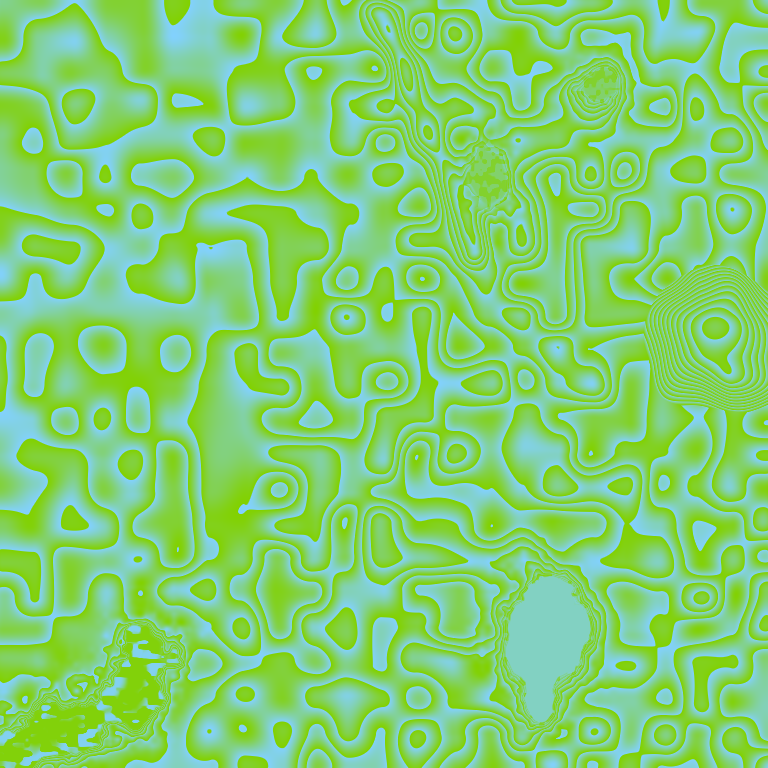
This background is drawn by a three.js fragment shader. Its source:

```glsl
// Sawtooth contour bands of a noisy height field, green to sky blue, with a mound, a ridge and flat pools.
#define CELLS 22.0        // noise cells across the canvas
#define RELIEF_LOW 2.1    // bands spanned by the calm side
#define RELIEF_HIGH 4.6   // bands spanned by the steep side
#define SWELL 1.8         // bands of the broad undulation
#define MOUND 12.0        // rings on the mound
#define RIDGE 4.5         // bands on the ridge
#define FRINGE 5.0        // rings around pools and frayed patch
#define EDGE 0.0013       // softness of a band edge, in canvas units
#define POOL_TONE 0.76
#define SPOT_TONE 0.30

varying vec2 vUv;

float hash(vec2 p) {
  p = fract(p * vec2(0.1031, 0.1137));
  p += dot(p, p.yx + 33.33);
  return fract((p.x + p.y) * p.x * 17.31 + p.y * 41.7);
}

float noise(vec2 p) {
  vec2 i = floor(p), f = fract(p);
  f = f * f * (3.0 - 2.0 * f);
  return mix(mix(hash(i), hash(i + vec2(1.0, 0.0)), f.x),
             mix(hash(i + vec2(0.0, 1.0)), hash(i + 1.0), f.x), f.y);
}

float segment(vec2 p, vec2 a, vec2 b) {
  vec2 ab = b - a;
  return length(p - a - ab * clamp(dot(p - a, ab) / dot(ab, ab), 0.0, 1.0));
}

float ellipse(vec2 p, vec2 centre, vec2 radius) {
  return (length((p - centre) / radius) - 1.0) * min(radius.x, radius.y);
}

float wobble(vec2 p) {
  return 0.022 * (noise(p * 34.0 + 5.0) - 0.5) + 0.008 * (noise(p * 110.0) - 0.5);
}

// Signed distances of the special areas
float poolDistance(vec2 p) {
  float body = ellipse(p, vec2(0.708, 0.175), vec2(0.054, 0.068));
  float neck = segment(p, vec2(0.705, 0.15), vec2(0.702, 0.075)) - 0.017;
  return min(body, neck) + wobble(p);
}

float spotDistance(vec2 p) {
  float d = min(ellipse(p, vec2(0.638, 0.768), vec2(0.021, 0.039)),
                ellipse(p, vec2(0.782, 0.888), vec2(0.024, 0.021)));
  return d + 0.6 * wobble(p);
}

float frayedDistance(vec2 p) {
  float d = min(segment(p, vec2(0.0, 0.015), vec2(0.16, 0.085)) - 0.025,
                segment(p, vec2(0.165, 0.09), vec2(0.188, 0.155)) - 0.030);
  return d + 1.5 * wobble(p);
}

float rings(float d) {
  return FRINGE * exp(-max(d, 0.0) * 75.0);
}

float height(vec2 p) {
  vec2 warp = vec2(noise(p * 13.0), noise(p * 13.0 + 40.0)) - 0.5;
  float steep = smoothstep(0.15, 0.9, p.x * 0.6 + 0.5 * noise(p * 4.0 + 7.0));
  float h = mix(RELIEF_LOW, RELIEF_HIGH, steep) * (noise((p + 0.014 * warp) * CELLS + 3.0) - 0.5);
  h += SWELL * noise(p * 9.0 + 19.0);

  float across = segment(p + 0.02 * warp, vec2(0.505, 0.98), vec2(0.615, 0.67));
  h += RIDGE * exp(-across * across * 2200.0) * (0.4 + noise(p * 15.0 + 60.0));

  vec2 m = (p - vec2(0.935, 0.56)) / vec2(0.112, 0.095) + 0.3 * warp;
  h += MOUND * max(1.0 - dot(m, m), 0.0);

  return h + rings(poolDistance(p)) + rings(spotDistance(p)) + rings(frayedDistance(p));
}

// Sawtooth with a softened drop, fading to its mean where bands get too fine
float band(float h, float width) {
  float f = fract(h);
  float saw = min(f, (1.0 - f) / max(width, 0.001));
  return mix(saw, 0.45, smoothstep(0.6, 1.6, width));
}

void main() {
  vec2 p = vUv;
  float h = height(p), e = 0.0008;
  vec2 slope = vec2(height(p + vec2(e, 0.0)) - h, height(p + vec2(0.0, e)) - h) / e;
  float blue = band(h, length(slope) * EDGE);
  blue = mix(blue, blue * blue, 0.1);

  // Broken grains around the pools
  float pool = poolDistance(p), spot = spotDistance(p), frayed = frayedDistance(p);
  float grain = smoothstep(0.42, 0.58, noise(p * 190.0));
  float rim = exp(-pow(min(abs(pool), abs(spot)) / 0.007, 2.0));
  blue = mix(blue, 0.1 + 0.7 * grain, 0.6 * rim);

  // Flat fills and the dashed patch
  blue = mix(blue, POOL_TONE, smoothstep(0.001, -0.002, pool));
  float speckle = 0.25 * (grain - 0.5);
  blue = mix(blue, SPOT_TONE + speckle, smoothstep(0.002, -0.003, spot));
  float dash = smoothstep(0.56, 0.66, noise(p * vec2(85.0, 165.0) + 11.0));
  dash *= smoothstep(-0.034, -0.012, frayed);
  blue = mix(blue, 0.04 + 0.9 * dash, smoothstep(0.004, -0.004, frayed));

  gl_FragColor = vec4(0.51, 0.82, clamp(blue, 0.0, 1.0), 1.0);
}
```
